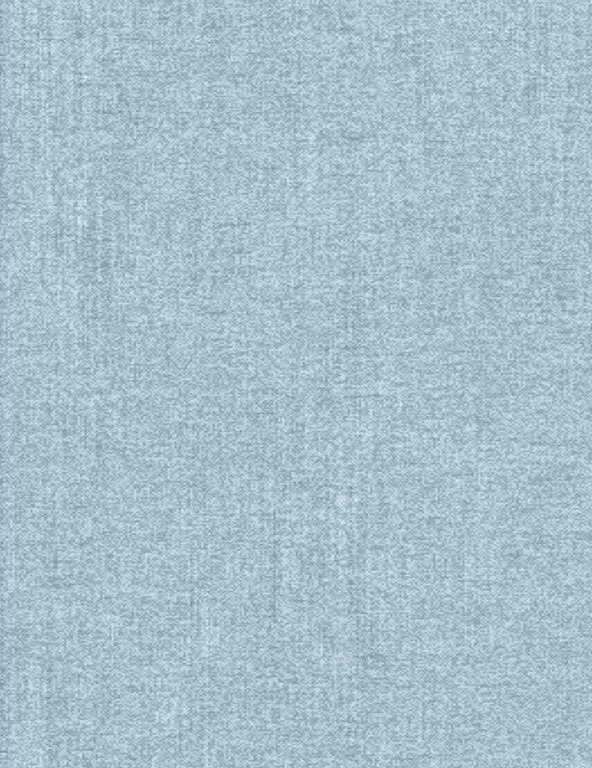
A Shadertoy shader for this texture:

```glsl
float hash(vec2 cell) {
    vec3 q = fract(vec3(cell.xyx) * vec3(0.1031, 0.1030, 0.0973));
    q += dot(q, q.yzx + 33.33);
    return fract((q.x + q.y) * q.z);
}

// Smooth value noise, centred on zero
float noise(vec2 p) {
    vec2 cell = floor(p);
    vec2 f = fract(p);
    f = f * f * (3.0 - 2.0 * f);
    float low = mix(hash(cell), hash(cell + vec2(1, 0)), f.x);
    float high = mix(hash(cell + vec2(0, 1)), hash(cell + vec2(1, 1)), f.x);
    return mix(low, high, f.y) - 0.5;
}

// Crossing threads whose spacing wanders
float weave(vec2 p) {
    vec2 drift = vec2(noise(p / vec2(5.0, 14.0) + 40.0),
                      noise(p / vec2(9.0, 5.0) + 90.0));
    vec2 phase = 6.2832 * (p / vec2(2.9, 2.7) + 1.2 * drift);
    return sin(phase.x) * sin(phase.y);
}

void mainImage(out vec4 fragColor, in vec2 fragCoord) {
    // The canvas is 512 units tall
    vec2 p = fragCoord / iResolution.y * 512.0;
    float tone = 0.0;

    // Fine fibres and the weave
    tone += 0.215 * noise(p / vec2(1.5, 1.2) + 17.0);
    tone += 0.042 * weave(p);

    // Uneven warp: thin vertical lines, gathered into loose bands
    float band = 0.7 + noise(p / vec2(26.0, 150.0) + 210.0);
    tone += 0.085 * band * noise(p / vec2(1.5, 45.0) + 130.0);

    // Uneven weft: horizontal streaks and sparse dark slubs
    vec2 weft = p + vec2(0.0, 3.0 * noise(p / vec2(90.0, 60.0)));
    tone += 0.06 * noise(weft / vec2(18.0, 1.4) + 420.0);
    tone += 0.010 * noise(weft / vec2(50.0, 6.0) + 530.0);
    float slub = noise(weft / vec2(18.0, 1.5) + 640.0);
    tone -= 0.05 * smoothstep(0.28, 0.46, slub);

    // Broad shading of the cloth
    tone += 0.012 * noise(p / vec2(110.0, 80.0) + 750.0);

    // Narrow shadow along the left edge
    float edge = 1.0 - smoothstep(0.5, 3.0, p.x);

    vec3 paleBlue = vec3(0.664, 0.754, 0.803);
    vec3 edgeShade = vec3(0.06, 0.04, 0.02);
    vec3 thread = vec3(1.03, 1.0, 0.99) * tone;
    fragColor = vec4(paleBlue + thread - edge * edgeShade, 1.0);
}
```
